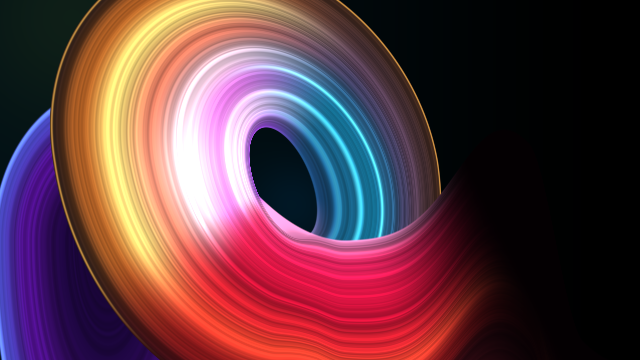
Write a WebGL 2 fragment shader that draws this background.

```glsl
#version 300 es
precision highp float;
// A twisted ribbon of glowing coloured strands around a dark oval hole.
uniform vec2 u_resolution;
out vec4 outColor;

// Colour ramps across the ribbon, from the hole to the outer rim.
const vec3 WARM[8] = vec3[8](
  vec3(.50, .18, .72), vec3(1., .80, 1.), vec3(.85, .42, .85), vec3(1., .84, .92),
  vec3(.97, .52, .40), vec3(1., .88, .48), vec3(.78, .42, .16), vec3(.15, .10, .09));
const vec3 COOL[8] = vec3[8](
  vec3(.10, .28, .47), vec3(.10, .42, .58), vec3(.08, .44, .58), vec3(.17, .38, .54),
  vec3(.28, .27, .42), vec3(.33, .24, .33), vec3(.28, .19, .21), vec3(.26, .16, .11));
const vec3 RED[8] = vec3[8](
  vec3(1., .58, .82), vec3(.95, .14, .38), vec3(.85, .08, .26), vec3(.78, .07, .21),
  vec3(.90, .14, .20), vec3(.96, .27, .19), vec3(.58, .10, .11), vec3(.22, .05, .08));

float hash(float n) {
  n = fract(n * .1031);
  n *= n + 33.33;
  return fract(n * (n + n));
}

float noise(float x) {
  float f = fract(x);
  return mix(hash(floor(x)), hash(floor(x) + 1.), f * f * (3. - 2. * f));
}

float strands(float t) {
  return .4 * noise(t * 24. + 7.) + .35 * noise(t * 67. + 40.) + .25 * noise(t * 150. + 90.);
}

float bell(float x, float width) {
  return exp(-x * x / (width * width));
}

vec3 ramp(vec3 colors[8], float t) {
  float x = clamp(t, 0., .999) * 7.;
  int i = int(x);
  return mix(colors[i], colors[i + 1], smoothstep(0., 1., x - float(i)));
}

// Scaled distance to the sheared oval numbered t: 0 is the hole, 1 the rim.
float oval(vec2 p, float t) {
  vec2 d = p - mix(vec2(.787, .493), vec2(.683, .549), t);
  d.x -= .4 * t * (1. - t) * (1. - t);
  if (d.y < 0.) d.y *= 1. - .15 * t;
  d.x += mix(.31, .169, t) * d.y;
  return length(d / mix(vec2(.081, .153), vec2(.535, .579), t)) - 1.;
}

// Finds which oval passes through p by bisection.
float ovalIndex(vec2 p) {
  float lo = -.05, hi = 1.1;
  for (int i = 0; i < 16; i++) {
    float mid = .5 * (lo + hi);
    if (oval(p, mid) > 0.) lo = mid; else hi = mid;
  }
  return .5 * (lo + hi);
}

vec3 ribbon(vec2 p, vec2 dir, float t, float red) {
  float cool = smoothstep(-.6, .6, dir.x);
  vec3 color = mix(mix(ramp(WARM, t), ramp(COOL, t), cool), ramp(RED, t), red);
  color *= .58 + .8 * strands(t);
  // White heat on the left, bright cyan threads on the right
  color += .38 * bell(length(p - vec2(.57, .53)), .17) * (.4 + strands(t + 3.));
  float threads = bell(t - .35, .013) + .75 * bell(t - .20, .016) + .35 * bell(t - .09, .012);
  color += vec3(.28, .60, .56) * threads * smoothstep(-.7, .3, dir.x) * (1. - red);
  color += vec3(.62, .46, .18) * bell(t - .992, .006) * (1. - red);
  return color;
}

void main() {
  vec2 p = gl_FragCoord.xy / u_resolution.y;
  float px = 1.2 / u_resolution.y;

  // Dark teal backdrop
  vec3 color = vec3(.005, .06, .08) * (1. - smoothstep(.3, 1.75, p.x));
  color += vec3(.05, .06, .01) * bell(length(p - vec2(.2, .95)), .3);
  color += vec3(0., .05, .09) * bell(length(p - vec2(.82, .43)), .13);

  // Violet coil behind, at the lower left
  vec2 v = p - vec2(.30, .329);
  if (v.y < 0.) v.y *= .5;
  float r = length(v / vec2(.32, .428));
  vec3 violet = mix(vec3(.10, .02, .22), vec3(.30, .06, .54), smoothstep(.35, .72, r));
  violet = mix(violet, vec3(.27, .27, .72), smoothstep(.72, .96, r));
  violet *= .6 + .8 * strands(r * .6 + 5.);
  violet += vec3(.15, .30, .30) * bell(r - .985, .02);
  color = mix(color, violet, 1. - smoothstep(1. - 3. * px, 1. + 3. * px, r));

  // Main coil
  float t = ovalIndex(p);
  vec2 dir = normalize(p - vec2(.787, .493) + 1e-5);
  float red = smoothstep(.35, .9, -dir.y);
  float tail = smoothstep(.75, .95, p.x);
  float inside = 1. - smoothstep(1. - px, 1. + px, t);
  float disc = smoothstep(-px, px, t) * inside;
  color = mix(color, ribbon(p, dir, t, red * (1. - tail)), disc);

  // Front sweep, rising into a dark hump at the right
  float left = max(.97 - p.x, 0.);
  float crest = .33 + .31 * bell(p.x - 1.4, .19) + 2. * left * left
              - .36 * smoothstep(1.47, 1.62, p.x);
  float depth = (crest - p.y) / (.475 + .19 * max(p.x - .88, 0.));
  float frontT = mix(max(t, 0.), depth, tail);
  float fade = 1. - smoothstep(1.12, 1.58, p.x + .5 * p.y);
  vec3 front = ribbon(p, dir, frontT, mix(red, 1., tail)) * fade + vec3(.015, 0., .008) * tail;
  float cover = smoothstep(-px, px, crest - p.y) * mix(inside, 1., tail);
  color = mix(color, front, cover);

  outColor = vec4(clamp(color, 0., 1.), 1.);
}
```
